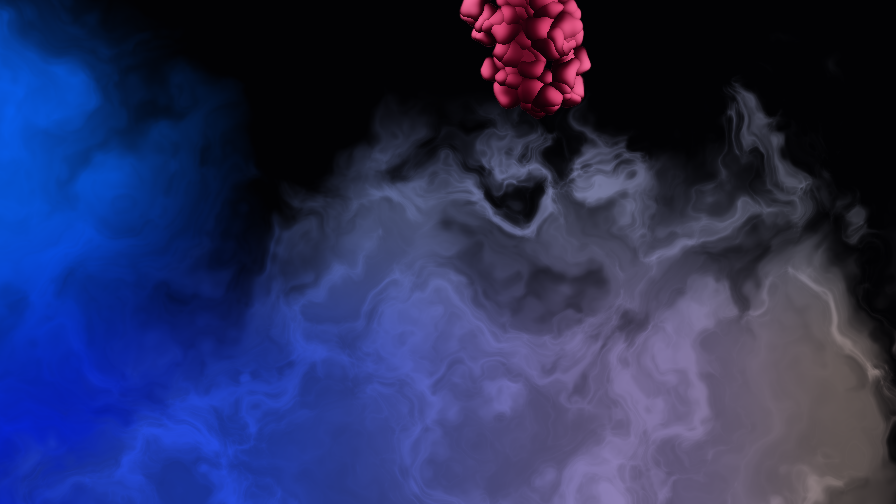
Reproduce this background procedurally as a Shadertoy shader.

```glsl
// Coloured smoke on black: a blue plume at the left, a lilac-grey cloud with
// curling wisps at the right, and a crimson ink clump hanging from the top.
// Soft ellipses shape the warped ridged noise; the clump is a heap of spheres.

#define WARP 0.34
#define WISP_SCALE 3.6
#define EDGE_RAGGED 0.95
#define BULBS 76
#define BULB_SIZE 0.027
#define NIGHT vec3(0.006, 0.006, 0.014)
#define AZURE vec3(0.025, 0.37, 0.96)
#define ULTRAMARINE vec3(0.025, 0.13, 0.78)
#define LILAC vec3(0.52, 0.47, 0.66)
#define WARM_GREY vec3(0.55, 0.49, 0.48)
#define CRIMSON vec3(0.62, 0.03, 0.19)
#define PINK vec3(0.98, 0.48, 0.66)

float hash(vec2 p) {
    vec3 q = fract(p.xyx * 0.1031);
    q += dot(q, q.yzx + 33.33);
    return fract((q.x + q.y) * q.z);
}

float noise(vec2 p) {
    vec2 i = floor(p), f = fract(p);
    f = f * f * f * (f * (f * 6.0 - 15.0) + 10.0);
    return mix(mix(hash(i), hash(i + vec2(1, 0)), f.x),
               mix(hash(i + vec2(0, 1)), hash(i + vec2(1, 1)), f.x), f.y);
}

// x: smooth fractal noise, y: ridged fractal noise, both in 0..1
vec2 fractal(vec2 p) {
    vec2 sum = vec2(0.0);
    float amp = 0.5, total = 0.0;
    for (int i = 0; i < 5; i++) {
        float n = noise(p);
        sum += amp * vec2(n, 1.0 - abs(2.0 * n - 1.0));
        total += amp;
        amp *= 0.54;
        p = mat2(1.6, 1.2, -1.2, 1.6) * p + 17.3;
    }
    return sum / total;
}

// 1 in the middle of an ellipse, 0 on its rim, negative outside
float puff(vec2 p, vec2 centre, vec2 radius) {
    return 1.0 - length((p - centre) / radius);
}

float softMax(float a, float b) {
    float h = max(0.25 - abs(a - b), 0.0);
    return max(a, b) + h * h;
}

vec3 smoke(vec2 p) {
    // Swirled noise fields
    vec2 swirl = vec2(fractal(p * 2.6 + 3.0).x, fractal(p * 2.6 + 41.0).x) - 0.5;
    vec2 q = p + WARP * 2.0 * swirl;
    vec2 field = fractal(q * WISP_SCALE + 8.0);
    float strands = smoothstep(0.48, 0.92, fractal(q * WISP_SCALE * 1.5 + 60.0).y);
    float ragged = EDGE_RAGGED * (field.x - 0.5);
    vec2 drift = p + 0.18 * swirl;

    // Blue plume
    float blue = softMax(puff(drift, vec2(-0.06, 0.66), vec2(0.45, 0.46)),
                         puff(drift, vec2(0.04, 0.06), vec2(0.72, 0.55)));
    float blueCover = smoothstep(-0.18, 0.62, blue + 0.6 * ragged);
    vec3 blueTint = mix(ULTRAMARINE, AZURE, smoothstep(0.1, 0.65, p.y - 0.35 * p.x));
    vec3 col = mix(NIGHT, blueTint * (0.76 + 0.3 * field.y), blueCover);

    // Lilac cloud
    float cloud = softMax(puff(drift, vec2(0.9, 0.06), vec2(0.54, 0.58)),
                          puff(drift, vec2(1.34, 0.18), vec2(0.43, 0.46)));
    cloud = softMax(cloud, puff(drift, vec2(0.78, 0.42), vec2(0.2, 0.3)));
    cloud = softMax(cloud, puff(drift, vec2(0.5, 0.02), vec2(0.42, 0.38)));
    float cover = smoothstep(-0.16, 0.5, cloud + ragged);
    vec3 tint = mix(vec3(0.13, 0.26, 0.76), LILAC, smoothstep(0.4, 1.3, p.x));
    tint = mix(tint, WARM_GREY, smoothstep(1.3, 1.7, p.x));
    tint = mix(tint, vec3(0.42, 0.46, 0.57), 0.7 * smoothstep(0.25, 0.62, p.y));
    col = mix(col, tint * (0.62 + 0.28 * field.y + 0.3 * strands), 0.92 * cover);

    // Loose wisps around the cloud
    float loose = max(puff(p, vec2(1.52, 0.66), vec2(0.27, 0.3)),
                      0.8 * puff(p, vec2(1.66, 0.32), vec2(0.22, 0.42)));
    loose = max(loose, 0.7 * puff(p, vec2(1.08, 0.6), vec2(0.42, 0.24)));
    float wisp = smoothstep(0.0, 0.55, loose) * strands * strands;
    col += tint * wisp * smoothstep(0.3, 0.62, field.x) * (1.0 - cover);
    return col;
}

// Ink clump: the nearest sphere of the heap gives normal and height
vec4 clump(vec2 p, float pixel) {
    p += 0.022 * (vec2(noise(p * 34.0), noise(p * 34.0 + 19.0)) - 0.5);
    float top = -1.0, alpha = 0.0;
    vec3 normal = vec3(0, 0, 1);
    for (int i = 0; i < BULBS; i++) {
        float id = float(i), t = (id + 0.5) / float(BULBS);
        float side = 2.0 * hash(vec2(id, 4.0)) - 1.0;
        float width = 0.092 * sqrt(1.0 - pow(t, 5.0));
        vec2 centre = vec2(mix(1.025, 1.075, t) + side * width, mix(1.04, 0.785, t));
        float r = BULB_SIZE * mix(0.65, 1.2, hash(vec2(id, 9.0)));
        vec2 d = p - centre;
        float dist = length(d);
        alpha = max(alpha, 1.0 - smoothstep(r - pixel, r + pixel, dist));
        float bulge = sqrt(max(r * r - dist * dist, 0.0));
        float height = bulge + 0.06 * sqrt(1.0 - side * side) + 0.025 * hash(vec2(id, 2.0));
        if (dist < r && height > top) {
            top = height;
            normal = vec3(d, bulge) / r;
        }
    }
    // Side lights leave the middle of the heap dark
    float across = (p.x - 1.05) / 0.12;
    float key = max(dot(normal, normalize(vec3(0.7, 0.1, 0.6))), 0.0);
    float fill = max(dot(normal, normalize(vec3(-0.6, 0.3, 0.7))), 0.0);
    float light = mix(fill, key, smoothstep(-0.5, 0.3, across));
    vec3 col = CRIMSON * (0.12 + 1.05 * light * light);
    col = mix(col, PINK, smoothstep(0.5, 1.05, light) * (0.3 + 0.6 * min(abs(across), 1.0)));
    return vec4(col, alpha);
}

void mainImage(out vec4 fragColor, in vec2 fragCoord) {
    vec2 p = fragCoord / iResolution.y;
    vec3 col = smoke(p);
    vec4 ink = clump(p, 1.0 / iResolution.y);
    fragColor = vec4(clamp(mix(col, ink.rgb, ink.a), 0.0, 1.0), 1.0);
}
```
